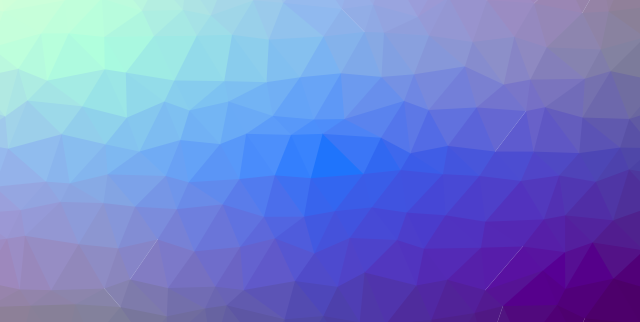
A Shadertoy shader for this background:

```glsl
// Low-poly gradient: a staggered lattice of jittered points forms flat triangles.
// Each facet takes one colour at its middle, the even blend of one palette read
// across the canvas and the same palette read down it, mixed perceptually.

const vec2  SPACING = vec2(0.124, 0.106);   // lattice step, in canvas heights
const vec2  ORIGIN  = vec2(-0.015, 0.024);  // lattice offset
const float JITTER  = 0.30;                 // point displacement, in steps
const float SEAM_SHARE = 0.06;              // share of diagonals with a pale seam
const float SEAM_WIDTH = 0.0016;
const float SEAM_ALPHA = 0.30;
const vec3  SEAM_COLOR = vec3(0.85, 0.88, 0.95);
const int   STOPS = 7;
const vec3  PALETTE[STOPS] = vec3[STOPS](
    vec3(0.82, 1.00, 0.85), vec3(0.67, 1.00, 0.87), vec3(0.47, 0.74, 0.95),
    vec3(0.08, 0.47, 1.00), vec3(0.28, 0.25, 0.82), vec3(0.35, 0.00, 0.62),
    vec3(0.28, 0.00, 0.35));

// Rows of the linear RGB to XYZ transform
const mat3 RGB_TO_XYZ = mat3(0.4125, 0.3576, 0.1804,
                             0.2127, 0.7152, 0.0722,
                             0.0193, 0.1192, 0.9503);

vec2 hash22(vec2 p) {
    vec3 q = fract(p.xyx * vec3(0.1031, 0.1030, 0.0973));
    q += dot(q, q.yzx + 33.33);
    return fract((q.xx + q.yz) * q.zy);
}

// Cube-root XYZ: blending here equals blending in CIE Lab
vec3 toPerceptual(vec3 rgb) {
    return pow(pow(rgb, vec3(2.2)) * RGB_TO_XYZ, vec3(1.0 / 3.0));
}

vec3 fromPerceptual(vec3 c) {
    vec3 linearRgb = (c * c * c) * inverse(RGB_TO_XYZ);
    return pow(clamp(linearRgb, 0.0, 1.0), vec3(1.0 / 2.2));
}

vec3 palette(float t) {
    float s = clamp(t, 0.0, 1.0) * float(STOPS - 1);
    int k = min(int(s), STOPS - 2);
    return mix(toPerceptual(PALETTE[k]), toPerceptual(PALETTE[k + 1]), s - float(k));
}

vec3 facetColor(vec2 middle, float aspect) {
    vec3 across = palette(middle.x / aspect);
    vec3 down = palette(1.0 - middle.y);
    return fromPerceptual(0.5 * (across + down));
}

// Jittered lattice point, in canvas heights
vec2 latticePoint(vec2 id) {
    vec2 stagger = vec2(0.5 * mod(id.y, 2.0), 0.0);
    vec2 offset = (hash22(id + 57.0) * 2.0 - 1.0) * JITTER;
    return (id + stagger + offset) * SPACING + ORIGIN;
}

// Signed distance to the line a-b, positive on its left
float leftOf(vec2 p, vec2 a, vec2 b) {
    vec2 e = normalize(b - a);
    return e.x * (p.y - a.y) - e.y * (p.x - a.x);
}

float segmentDistance(vec2 p, vec2 a, vec2 b) {
    vec2 e = b - a;
    return length(p - a - e * clamp(dot(p - a, e) / dot(e, e), 0.0, 1.0));
}

// Accumulates colour in rgb and coverage in a
void addFacet(inout vec4 sum, vec2 p, vec2 a, vec2 b, vec2 c, float pixel, float aspect) {
    float inside = min(leftOf(p, a, b), min(leftOf(p, b, c), leftOf(p, c, a)));
    float cover = clamp(inside / pixel + 0.5, 0.0, 1.0);
    if (cover > 0.0) sum += cover * vec4(facetColor((a + b + c) / 3.0, aspect), 1.0);
}

void mainImage(out vec4 fragColor, in vec2 fragCoord) {
    float pixel = 1.0 / iResolution.y;
    float aspect = iResolution.x * pixel;
    vec2 p = fragCoord * pixel;
    vec2 home = floor((p - ORIGIN) / SPACING);
    vec4 sum = vec4(0.0);
    float seam = 0.0;

    // Two facets per nearby cell; the diagonal alternates with the row stagger
    for (int j = -1; j <= 1; j++)
    for (int i = -2; i <= 1; i++) {
        vec2 id = home + vec2(float(i), float(j));
        vec2 a = latticePoint(id);
        vec2 b = latticePoint(id + vec2(1.0, 0.0));
        vec2 c = latticePoint(id + vec2(0.0, 1.0));
        vec2 d = latticePoint(id + vec2(1.0, 1.0));
        bool evenRow = mod(id.y, 2.0) < 0.5;
        addFacet(sum, p, a, b, evenRow ? c : d, pixel, aspect);
        addFacet(sum, p, evenRow ? b : a, d, c, pixel, aspect);

        // Sparse hairline seams
        if (hash22(id + 211.0).x < SEAM_SHARE) {
            float dist = segmentDistance(p, evenRow ? b : a, evenRow ? c : d);
            float halfWidth = 0.5 * SEAM_WIDTH;
            seam = max(seam, 1.0 - smoothstep(halfWidth - 0.5 * pixel, halfWidth + 0.5 * pixel, dist));
        }
    }
    vec3 color = sum.rgb / max(sum.a, 1e-4);
    fragColor = vec4(mix(color, SEAM_COLOR, seam * SEAM_ALPHA), 1.0);
}
```
